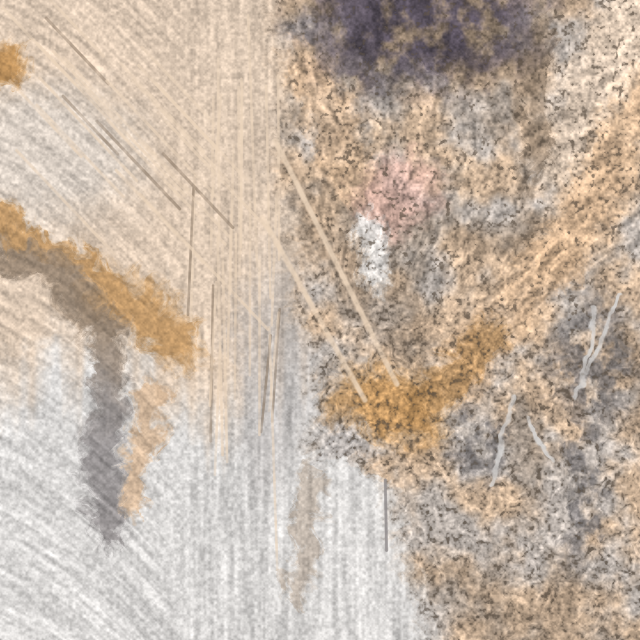
This texture is drawn by a three.js fragment shader. Its source:

```glsl
varying vec2 vUv;

const vec3 PALE = vec3(.86, .85, .84);
const vec3 CREAM = vec3(.87, .79, .71);
const vec3 SAND = vec3(.83, .70, .57);
const vec3 OCHRE = vec3(.74, .57, .37);
const vec3 TAUPE = vec3(.74, .68, .62);
const vec3 STONE = vec3(.71, .69, .68);
const vec3 UMBER = vec3(.56, .49, .42);
const vec3 SLATE = vec3(.56, .54, .54);
const vec3 PLUM = vec3(.34, .31, .35);
const vec3 ROSE = vec3(.80, .65, .60);
const vec3 STRAW = vec3(.93, .84, .74);

float hash(vec2 p) {
  vec3 q = fract(vec3(p.xyx) * .1031);
  q += dot(q, q.yzx + 33.33);
  return fract((q.x + q.y) * q.z);
}

float noise(vec2 p) {
  vec2 i = floor(p), f = fract(p), e = vec2(0., 1.);
  f = f * f * (3. - 2. * f);
  return mix(mix(hash(i), hash(i + e.yx), f.x),
             mix(hash(i + e), hash(i + e.yy), f.x), f.y);
}

float fbm(vec2 p) {
  float sum = 0., gain = .533;
  for (int i = 0; i < 4; i++) {
    sum += gain * noise(p);
    p = p * 2.03 + 17.3;
    gain *= .5;
  }
  return sum;
}

vec2 warp(vec2 p, float freq, float amount) {
  return p + amount * (vec2(fbm(p * freq), fbm(p * freq + 41.7)) - .5);
}

// Soft ellipse: centre in xy, radii in zw
float blob(vec2 p, vec4 e) {
  return 1. - smoothstep(.45, 1.4, length((p - e.xy) / e.zw));
}

// Soft line from s.xy to s.zw
float band(vec2 p, vec4 s, float width) {
  vec2 d = s.zw - s.xy, v = p - s.xy;
  float t = clamp(dot(v, d) / dot(d, d), 0., 1.);
  return 1. - smoothstep(width * .4, width * 1.4, length(v - d * t));
}

// Two scales of stretched noise, centred on zero
float strokes(vec2 p, vec2 freq) {
  return .65 * noise(p * freq) + .35 * noise(p * freq * 1.9 + 9.) - .5;
}

// Pale slopes and arcs
vec3 leftGround(vec2 p, vec2 w) {
  float level = w.y + .16 * (noise(p * vec2(80., 5.)) - .5);
  level += .1 * blob(p, vec4(.33, .42, .09, .2));
  vec3 col = mix(PALE, CREAM, smoothstep(.36, .56, level));
  col = mix(col, PALE, .5 * blob(w, vec4(.07, .76, .16, .12)));
  col = mix(col, STONE, .6 * blob(w, vec4(.43, .42, .06, .19)));
  col = mix(col, CREAM, blob(w, vec4(.02, .51, .05, .05)));
  col = mix(col, OCHRE, blob(w, vec4(0., .91, .045, .035)));
  float rim = max(band(w, vec4(0., .65, .16, .57), .025),
                  band(w, vec4(.16, .55, .28, .47), .045));
  col = mix(col, OCHRE, .85 * rim);
  col = mix(col, SAND, .8 * band(w, vec4(.235, .38, .215, .22), .025));
  float gully = max(band(w, vec4(0., .6, .08, .58), .032),
                    band(w, vec4(.08, .58, .155, .48), .035));
  gully = max(gully, band(w, vec4(.155, .48, .175, .18), .03));
  col = mix(col, mix(SLATE, UMBER, smoothstep(.3, .5, w.y)), .85 * gully);
  return mix(col, TAUPE, .7 * band(w, vec4(.5, .25, .47, .07), .02));
}

// Rough brown ground
vec3 rightGround(vec2 p, vec2 w) {
  vec3 col = mix(SAND, STONE, smoothstep(.3, .7, fbm(p * 18.)));
  col = mix(TAUPE, col, .6);
  col = mix(col, UMBER, .5 * smoothstep(.47, .7, fbm(p * 11. + 5.)));
  col = mix(col, CREAM, .95 * band(w, vec4(1., .98, .89, .75), .06));
  col = mix(col, SAND, .85 * band(w, vec4(1.02, .84, .86, .58), .05));
  col = mix(col, SAND, .7 * band(w, vec4(.86, .58, .72, .44), .05));
  col = mix(col, UMBER, .7 * band(w, vec4(.84, .95, .83, .73), .022));
  col = mix(col, SAND, .7 * band(w, vec4(.48, .9, .56, .73), .04));
  col = mix(col, ROSE, .75 * blob(w, vec4(.62, .69, .07, .06)));
  col = mix(col, PALE, .85 * band(w, vec4(.57, .65, .59, .58), .03));
  col = mix(col, OCHRE, .9 * blob(w, vec4(.61, .36, .09, .065)));
  col = mix(col, OCHRE * .87, .7 * band(w, vec4(.66, .37, .76, .48), .03));
  col = mix(col, STONE, .8 * blob(w, vec4(.55, .28, .04, .03)));
  float shade = max(blob(w, vec4(.93, .43, .07, .1)), blob(w, vec4(.75, .32, .04, .08)));
  shade = max(shade, blob(w, vec4(.91, .24, .04, .12)));
  col = mix(col, SLATE * .8, .8 * shade * smoothstep(.35, .6, fbm(p * 40.)));
  vec3 scrub = mix(PLUM, UMBER, smoothstep(.42, .75, fbm(p * 38.)));
  return mix(col, scrub, blob(w, vec4(.66, .98, .18, .125)));
}

void main() {
  vec2 p = vUv, w = warp(warp(warp(p, 8., .06), 45., .04), 120., .03);

  // Ground regions
  float ridge = mix(.49, .44, smoothstep(.35, .7, p.y));
  ridge = mix(.67 - .28 * p.y, ridge, smoothstep(.22, .3, w.y));
  float right = smoothstep(-.025, .035, w.x - ridge);
  vec3 col = mix(leftGround(p, w), rightGround(p, w), right);

  // Curved slope, vertical fall, fan and rubble strokes
  float slope = p.y + .5 * p.x + 1.2 * p.x * p.x;
  float sweep = strokes(vec2(p.x, slope), vec2(14., 110.));
  float fall = strokes(p, vec2(130., 9.));
  float lines = mix(sweep, fall, smoothstep(.23, .33, w.x));
  vec2 hub = warp(p, 14., .04) - vec2(.57, .3);
  vec2 polar = vec2(atan(hub.x, hub.y), length(hub));
  float rubble = strokes(warp(p, 40., .03), vec2(125.));
  float fan = mix(rubble, strokes(polar, vec2(48., 45.)),
                  smoothstep(.18, .32, polar.y) * smoothstep(.4, .55, p.y));
  float grain = strokes(p, vec2(190.));
  col *= 1. + mix(.27 * lines + .28 * grain, .55 * fan + .5 * grain, right);
  float crevice = smoothstep(.12, .36, -.6 * rubble - .7 * grain);
  col = mix(col, UMBER * .7, .6 * right * crevice);

  // Scattered slope tracks and falling threads
  for (int i = 0; i < 26; i++) {
    float k = float(i), r = hash(vec2(k, 11.));
    vec2 a = vec2(.28 * hash(vec2(k, 3.)), .68 + .34 * hash(vec2(k, 7.)));
    vec2 b = vec2(.3 + .15 * hash(vec2(k, 23.)), .45 + .55 * hash(vec2(k, 29.)));
    vec3 tint = mix(UMBER, STRAW, step(.3, hash(vec2(k, 19.))));
    float track = band(p, vec4(a, a + vec2(.17, -.18) * (.5 + .7 * r)), .0026);
    float thread = band(p, vec4(b, b + vec2(.03 * r - .015, -.15 - .25 * r)), .0022);
    col = mix(col, tint, (.25 + .5 * noise(p * 60. + k)) * max(track, thread));
  }

  // Long tracks, bare branches and a crack
  float worn = .5 + .45 * noise(p * 75.);
  float tracks = max(band(p, vec4(.41, .66, .57, .375), .0045),
                     band(p, vec4(.43, .78, .62, .4), .0045));
  col = mix(col, STRAW, worn * tracks);
  vec2 q = warp(p, 40., .02);
  float twigs = max(band(q, vec4(.97, .54, .9, .38), .004),
                    band(q, vec4(.93, .52, .91, .4), .004));
  twigs = max(twigs, band(q, vec4(.8, .38, .77, .24), .004));
  twigs = max(twigs, band(q, vec4(.82, .35, .86, .28), .004));
  col = mix(col, PALE, worn * twigs);
  col = mix(col, SLATE, .8 * band(p, vec4(.602, .25, .604, .14), .0025));

  gl_FragColor = vec4(clamp(col, 0., 1.), 1.);
}
```
